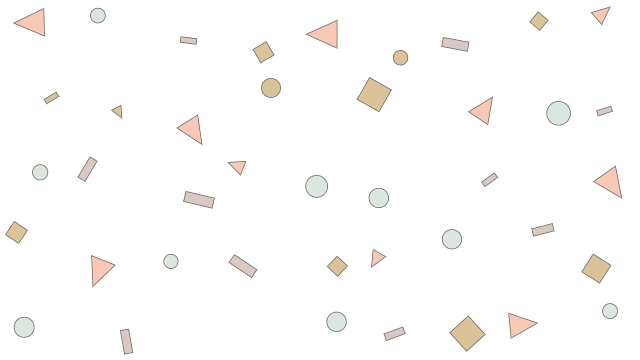
Reproduce this pattern procedurally as a Shadertoy shader.

```glsl
// Sparse confetti of outlined circles, triangles, squares and bars on white.

// All lengths are in units of the canvas height.
const float CELL = 0.2;              // one shape at most per grid cell
const float PRESENCE = 0.86;         // share of cells that hold a shape
const float JITTER = 0.62;           // spread of positions within a cell
const float SIZE_MIN = 0.020;
const float SIZE_MAX = 0.039;
const float OUTLINE_WIDTH = 0.0019;
const float TAN_SHARE = 0.13;        // shapes that swap their colour for tan
const float TAN_SCALE = 0.65;        // swapped triangles and bars are smaller

// Upper limits of the kind value; bars take the rest.
const float CIRCLE_LIMIT = 0.27;
const float TRIANGLE_LIMIT = 0.57;
const float SQUARE_LIMIT = 0.71;

const vec3 PAPER = vec3(1.0);
const vec3 MINT = vec3(0.86, 0.905, 0.87);
const vec3 CORAL = vec3(0.97, 0.785, 0.715);
const vec3 TAN = vec3(0.86, 0.765, 0.60);
const vec3 TAUPE = vec3(0.85, 0.79, 0.76);
const vec3 OUTLINE = vec3(0.36);

const float TAU = 6.2831853;

float hash(vec2 p) {
    return fract(sin(dot(p, vec2(127.1, 311.7))) * 43758.5453);
}

float boxDistance(vec2 p, vec2 halfSize) {
    vec2 q = abs(p) - halfSize;
    return max(q.x, q.y);
}

// Isosceles triangle around its centroid, apex up.
float triangleDistance(vec2 p, float halfBase, float height) {
    vec2 fromApex = vec2(abs(p.x), p.y - height * 2.0 / 3.0);
    vec2 sideNormal = normalize(vec2(height, halfBase));
    return max(dot(fromApex, sideNormal), -p.y - height / 3.0);
}

// Share of a pixel lying inside the edge at distance zero.
float coverage(float d, float pixel) {
    return clamp(0.5 - d / pixel, 0.0, 1.0);
}

void drawCell(inout vec3 color, vec2 p, vec2 cell, float pixel) {
    if (hash(cell + 3.7) > PRESENCE) return;

    // Random place, turn and size
    vec2 jitter = vec2(hash(cell + 11.3), hash(cell + 27.9)) - 0.5;
    vec2 q = p - (cell + 0.5 + JITTER * jitter) * CELL;
    float angle = TAU * hash(cell + 41.2);
    float c = cos(angle), s = sin(angle);
    q = mat2(c, -s, s, c) * q;
    float size = mix(SIZE_MIN, SIZE_MAX, hash(cell + 58.6));

    // Evenly spread kinds keep the mix of shapes balanced
    float kind = fract(dot(cell, vec2(0.7549, 0.5698)) + 0.1);
    bool swapped = hash(cell + 73.4) < TAN_SHARE;
    if (swapped && kind > CIRCLE_LIMIT) size *= TAN_SCALE;

    float d;
    vec3 fill;
    if (kind < CIRCLE_LIMIT) {
        d = length(q) - 0.97 * size;
        fill = MINT;
    } else if (kind < TRIANGLE_LIMIT) {
        d = triangleDistance(q, size, 2.22 * size);
        fill = CORAL;
    } else if (kind < SQUARE_LIMIT) {
        d = boxDistance(q, vec2(0.92 * size));
        fill = TAN;
    } else {
        d = boxDistance(q, size * vec2(1.05, 0.37));
        fill = TAUPE;
    }
    if (swapped) fill = TAN;

    // Outline first, then the fill inside it
    color = mix(color, OUTLINE, coverage(d - 0.5 * OUTLINE_WIDTH, pixel));
    color = mix(color, fill, coverage(d + 0.5 * OUTLINE_WIDTH, pixel));
}

void mainImage(out vec4 fragColor, in vec2 fragCoord) {
    float pixel = 1.0 / iResolution.y;
    vec2 p = fragCoord * pixel;
    vec2 home = floor(p / CELL);

    // Shapes may reach over into neighbouring cells
    vec3 color = PAPER;
    for (int y = -1; y <= 1; y++) {
        for (int x = -1; x <= 1; x++) {
            drawCell(color, p, home + vec2(x, y), pixel);
        }
    }
    fragColor = vec4(color, 1.0);
}
```
